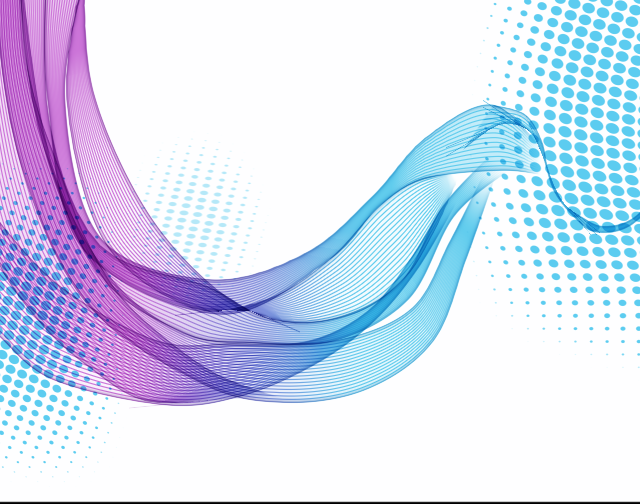
Reproduce this background procedurally as a Shadertoy shader.

```glsl
// Flowing ribbons of fine strands, violet to cyan, over halftone dots on white.

const vec2 CANVAS = vec2(7.68, 6.06);   // working units, y pointing down
const int KNOTS = 9;

// Ribbon knots: xy on the first edge, zw on the second
const vec4 UPPER[KNOTS] = vec4[KNOTS](
    vec4(1.02, -.3, .55, -.3), vec4(.78, 1.2, .57, 1.2), vec4(1.2, 2.85, 1., 3.),
    vec4(2.5, 3.36, 2.65, 3.78), vec4(3.65, 3.05, 3.95, 3.12), vec4(4.45, 2.38, 4.55, 2.48),
    vec4(5.1, 1.66, 5.1, 2.15), vec4(5.9, 1.26, 6., 2.05), vec4(6.52, 1.8, 6.5, 2.1));
const vec4 VEIL[KNOTS] = vec4[KNOTS](
    vec4(.98, -.3, 1., -.3), vec4(.8, 1.2, 1.12, 1.1), vec4(1.25, 2.9, 1.75, 2.52),
    vec4(2.3, 3.7, 2.6, 3.48), vec4(3.2, 3.6, 3.4, 3.87), vec4(3.95, 3.12, 4.25, 3.77),
    vec4(4.55, 2.48, 4.85, 3.35), vec4(5., 2.17, 5.2, 2.8), vec4(5.45, 2.08, 5.5, 2.15));
const vec4 MIDDLE[KNOTS] = vec4[KNOTS](
    vec4(.55, -.3, .22, -.3), vec4(.6, 1.5, .45, 1.5), vec4(1.2, 2.95, 1.15, 3.25),
    vec4(2.5, 3.45, 2.2, 4.), vec4(3.2, 3.82, 3., 4.12), vec4(4., 3.83, 4., 4.1),
    vec4(4.8, 3.4, 4.9, 3.6), vec4(5.3, 2.5, 5.45, 2.6), vec4(5.9, 1.85, 6.1, 2.05));
const vec4 LOWER[KNOTS] = vec4[KNOTS](
    vec4(.25, -.3, -.1, -.3), vec4(.6, 1.9, .2, 1.8), vec4(1.3, 3.3, 1., 3.6),
    vec4(2.2, 4., 2.4, 4.6), vec4(3.1, 4.12, 3.4, 4.84), vec4(4.1, 4.08, 4.4, 4.68),
    vec4(4.95, 3.7, 5.2, 4.1), vec4(5.4, 2.9, 5.6, 3.1), vec4(5.8, 2.1, 5.95, 2.1));
const vec4 BOWL[KNOTS] = vec4[KNOTS](
    vec4(-.3, 2.2, -.3, 3.7), vec4(.1, 2.8, 0., 4.05), vec4(.8, 3.5, .65, 4.57),
    vec4(1.9, 4.1, 2., 4.87), vec4(2.8, 4.13, 2.9, 4.76), vec4(3.7, 4.1, 3.75, 4.4),
    vec4(4.4, 3.75, 4.45, 3.9), vec4(4.9, 3.15, 5., 3.25), vec4(5.4, 2.3, 5.5, 2.4));
const vec4 CURTAIN[KNOTS] = vec4[KNOTS](
    vec4(.25, -.3, -.4, -.3), vec4(.3, .6, -.4, .6), vec4(.45, 1.3, -.35, 1.5),
    vec4(.7, 2., -.25, 2.4), vec4(1., 2.8, 0., 3.2), vec4(1.4, 3.5, .5, 3.9),
    vec4(1.9, 4., 1.05, 4.4), vec4(2.6, 4.5, 1.75, 4.82), vec4(3.4, 4.8, 2.7, 4.8));
const vec4 TAIL[KNOTS] = vec4[KNOTS](
    vec4(5.9, 1.26, 5.55, 1.8), vec4(6.3, 1.38, 6., 1.5), vec4(6.5, 1.7, 6.35, 1.58),
    vec4(6.58, 2.05, 6.52, 1.9), vec4(6.75, 2.42, 6.65, 2.3), vec4(7., 2.62, 6.9, 2.62),
    vec4(7.25, 2.72, 7.15, 2.79), vec4(7.6, 2.62, 7.55, 2.72), vec4(8., 2.2, 8., 2.3));

float cross2(vec2 a, vec2 b) { return a.x * b.y - a.y * b.x; }

vec4 spline(vec4 a, vec4 b, vec4 c, vec4 d, float t) {
    return b + .5 * t * (c - a + t * (2. * a - 5. * b + 4. * c - d + t * (3. * (b - c) + d - a)));
}

// Horizontal blend from violet through blue to cyan
vec3 ramp(float x, vec3 violet, vec3 blue, vec3 cyan) {
    return mix(mix(violet, blue, smoothstep(1.4, 3., x)), cyan, smoothstep(2.7, 4.5, x));
}

// Tints the colour where the point lies on a rung joining both ribbon edges
vec3 ribbon(vec3 color, vec2 p, vec4 k[KNOTS], float strands, float haze, float px) {
    vec3 ink = ramp(p.x, vec3(.74, .28, .80), vec3(.36, .36, .80), vec3(.18, .74, .91));
    vec3 rim = ramp(p.x, vec3(.42, .06, .56), vec3(.20, .14, .60), vec3(.02, .55, .78));
    float end = float(KNOTS - 1);
    for (int j = 0; j < KNOTS - 1; j++) {
        vec4 a = k[max(j - 1, 0)], b = k[j], c = k[j + 1], d = k[min(j + 2, KNOTS - 1)];
        vec2 low = min(min(b.xy, b.zw), min(c.xy, c.zw)) - .2;
        vec2 high = max(max(b.xy, b.zw), max(c.xy, c.zw)) + .2;
        if (any(lessThan(p, low)) || any(greaterThan(p, high))) continue;
        vec4 last = b;
        float lastSide = cross2(b.zw - b.xy, p - b.xy);
        for (int i = 1; i <= 6; i++) {
            vec4 here = spline(a, b, c, d, float(i) / 6.);
            float side = cross2(here.zw - here.xy, p - here.xy);
            if ((side < 0.) != (lastSide < 0.)) {
                float t = (float(i) - 1. + lastSide / (lastSide - side)) / 6.;
                vec4 rung = spline(a, b, c, d, t), flow = here - last;
                vec2 span = rung.zw - rung.xy;
                float s = dot(p - rung.xy, span) / (dot(span, span) + 1e-5);
                vec2 along = mix(flow.xy, flow.zw, clamp(s, 0., 1.));
                float width = abs(cross2(span, along)) / (length(along) + 1e-5);
                float gap = width / strands, edge = min(s, 1. - s) * width;
                float off = abs(fract(s * strands + .5) - .5) * gap;
                float line = clamp((.007 + .5 * px - off) / px, 0., 1.);
                line = mix(min(1., .014 / (gap + .001)), line, smoothstep(px, 2.5 * px, gap));
                float place = float(j) + t;
                float cover = smoothstep(-px, px, edge) * smoothstep(0., .15, place)
                            * (1. - smoothstep(end - .8, end, place));
                color *= mix(vec3(1), ink, cover * (haze + (.75 - haze) * line));
                color *= mix(vec3(1), rim, cover * .7 * exp(-abs(edge) / .018));
            }
            last = here;
            lastSide = side;
        }
    }
    return color;
}

// Halftone dots on a sheared grid; size is relative to the cell
float dots(vec2 p, vec2 pitch, vec2 shear, float size, float px) {
    vec2 cell = fract((p + shear * p.yx) / pitch) - .5;
    return smoothstep(px, -px, (length(cell) - size) * pitch.y) * smoothstep(.02, .1, size);
}

void mainImage(out vec4 fragColor, in vec2 fragCoord) {
    vec2 uv = fragCoord / iResolution.xy;
    vec2 p = vec2(uv.x, 1. - uv.y) * CANVAS;
    float px = CANVAS.x / iResolution.x, soft = px * .7;
    vec3 color = vec3(.995, .998, 1);

    // Dot fields: right cloud, left cloud and a faint patch between
    float bend = .32 * smoothstep(3.8, 0., p.y);
    float right = smoothstep(5.5, 7., p.x + .08 * p.y) * smoothstep(4.6, 2.4, p.y - .3 * (p.x - 6.6));
    float left = smoothstep(1.75, .5, p.x) * smoothstep(1.5, 3.6, p.y) * smoothstep(6.1, 4.2, p.y - .1 * p.x);
    float faint = .32 * smoothstep(1.1, .1, length((p - vec2(2.35, 2.65)) / vec2(1., 1.2)));
    float field = dots(p - vec2(7, 0), vec2(.19, .155), vec2(bend, -bend), .42 * right, soft);
    field = max(field, dots(p, vec2(.16, .135), vec2(.35, -.42), .43 * left, soft));
    field = max(field, .45 * dots(p, vec2(.17, .09), vec2(.3, -.12), faint, soft));
    color = mix(color, vec3(.36, .80, .94), field);

    // Ribbons, multiplied over each other
    color = ribbon(color, p, CURTAIN, 24., .18, px);
    color = ribbon(color, p, BOWL, 20., .06, px);
    color = ribbon(color, p, LOWER, 18., .12, px);
    color = ribbon(color, p, VEIL, 17., .05, px);
    color = ribbon(color, p, MIDDLE, 12., .25, px);
    color = ribbon(color, p, UPPER, 14., .28, px);
    color = ribbon(color, p, TAIL, 6., .16, px);

    // Dark base line
    color *= smoothstep(6.035 + px, 6.035 - px, p.y);
    fragColor = vec4(color, 1);
}
```
